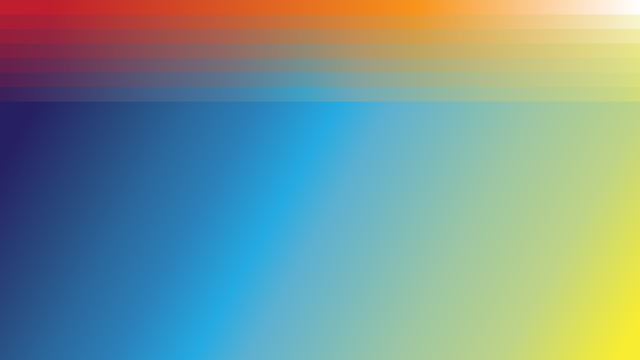
A Shadertoy shader for this background:

```glsl
const float ASPECT = 16.0 / 9.0;
const float BAND_COUNT = 7.0;
const float BAND_HEIGHT = 0.0403;
const float SLANT = 0.57;         // sideways drift of the diagonal per unit of height
const float BAND_OFFSET = 0.255;  // start of the cool ramp behind the bands

const vec3 NAVY = vec3(0.149, 0.125, 0.384);
const vec3 SLATE = vec3(0.157, 0.282, 0.490);
const vec3 STEEL = vec3(0.165, 0.408, 0.615);
const vec3 AZURE = vec3(0.170, 0.502, 0.725);
const vec3 CYAN = vec3(0.141, 0.667, 0.886);
const vec3 SKY = vec3(0.361, 0.690, 0.820);
const vec3 SAGE = vec3(0.610, 0.775, 0.645);
const vec3 LIME = vec3(0.750, 0.831, 0.525);
const vec3 YELLOW = vec3(0.973, 0.929, 0.190);

const vec3 RED = vec3(0.745, 0.118, 0.176);
const vec3 ORANGE = vec3(0.969, 0.580, 0.110);
const vec3 WHITE = vec3(1.0);
const vec3 CREAM = vec3(1.0, 0.940, 0.600);

// Linear position of x between two stops, clamped to 0..1
float ramp(float start, float end, float x) {
    return clamp((x - start) / (end - start), 0.0, 1.0);
}

// Navy through cyan to yellow
vec3 coolGradient(float t) {
    vec3 color = mix(NAVY, SLATE, ramp(0.266, 0.498, t));
    color = mix(color, STEEL, ramp(0.498, 0.694, t));
    color = mix(color, AZURE, ramp(0.694, 0.880, t));
    color = mix(color, CYAN, ramp(0.880, 1.102, t));
    color = mix(color, SKY, ramp(1.102, 1.250, t));
    color = mix(color, SAGE, ramp(1.250, 1.653, t));
    color = mix(color, LIME, ramp(1.653, 1.968, t));
    return mix(color, YELLOW, ramp(1.968, 2.282, t));
}

// Red through orange to a pale end
vec3 warmGradient(float x, vec3 paleEnd) {
    vec3 color = mix(RED, ORANGE, ramp(0.139, 1.157, x));
    return mix(color, paleEnd, ramp(1.157, ASPECT, x));
}

// Floor with a soft step of the given half width
float softFloor(float x, float halfWidth) {
    float nearest = floor(x + 0.5);
    return nearest - 1.0 + smoothstep(-halfWidth, halfWidth, x - nearest);
}

void mainImage(out vec4 fragColor, in vec2 fragCoord) {
    vec2 uv = fragCoord / iResolution.xy;
    float x = uv.x * ASPECT;
    float depth = 1.0 - uv.y;

    // Band index, counted down from the top edge
    float row = depth / BAND_HEIGHT;
    float edge = 0.7 / (iResolution.y * BAND_HEIGHT);
    float band = clamp(softFloor(row, edge), 0.0, BAND_COUNT);

    // Slanted field below, upright ramp behind the bands
    float below = smoothstep(-edge, edge, row - BAND_COUNT);
    vec3 field = coolGradient(x + SLANT * depth);
    vec3 color = mix(coolGradient(x + BAND_OFFSET), field, below);

    // Warm bands fade out one step at a time
    vec3 paleEnd = mix(WHITE, CREAM, min(band / 3.0, 1.0));
    color = mix(color, warmGradient(x, paleEnd), 1.0 - band / BAND_COUNT);

    fragColor = vec4(color, 1.0);
}
```
